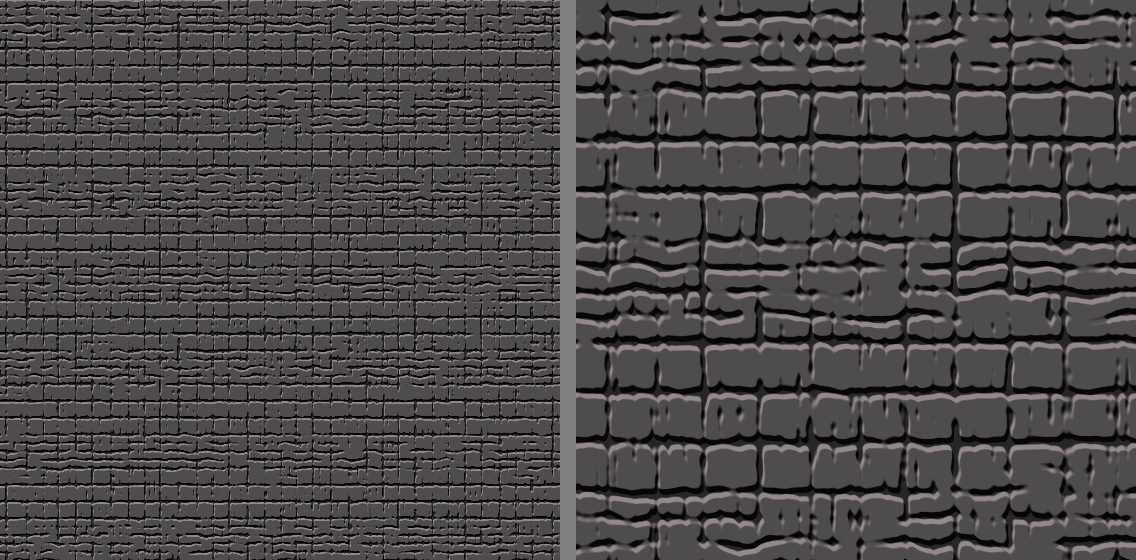
Left: the whole. Right: its middle third, enlarged.
A Shadertoy shader for this texture:

```glsl
// Dark embossed weave: small rounded plates parted by row and column grooves.
// Grooves are summed into a height field, broken up by gradient noise, and
// lit from above so upper rims shine and the grooves fall into shadow.

const float TAU = 6.2831853;

vec2 hashGradient(vec2 cell) {
    vec3 q = fract(vec3(cell.xyx) * vec3(0.1031, 0.1030, 0.0973));
    q += dot(q, q.yzx + 33.33);
    float angle = TAU * fract((q.x + q.y) * q.z);
    return vec2(cos(angle), sin(angle));
}

float gradientNoise(vec2 p) {
    vec2 i = floor(p), f = p - i;
    vec2 u = f * f * f * (f * (f * 6.0 - 15.0) + 10.0);
    vec2 e = vec2(1.0, 0.0);
    float a = dot(hashGradient(i), f);
    float b = dot(hashGradient(i + e.xy), f - e.xy);
    float c = dot(hashGradient(i + e.yx), f - e.yx);
    float d = dot(hashGradient(i + e.xx), f - e.xx);
    return mix(mix(a, b, u.x), mix(c, d, u.x), u.y);
}

// Soft profile of evenly repeated lines, 1 at each line centre
float groove(float x, float count, float width) {
    float d = (fract(x * count) - 0.5) / (count * width);
    return exp(-d * d);
}

// 1 on the plates, 0 in the grooves
float plateHeight(vec2 p) {
    // Bands where extra rows split the plates in half, with ragged borders
    float phase = 6.5 * (p.y - 0.96) + 0.25 * gradientNoise(p * vec2(9.0, 12.0));
    float band = smoothstep(-0.35, 0.8, cos(TAU * phase));

    // Rows, stepping up and down and interrupted along their length
    float y = p.y + 0.0055 * band * gradientNoise(p * vec2(42.0, 28.0))
        + 0.0022 * gradientNoise(p * vec2(60.0, 33.0) + 3.0);
    float gaps = gradientNoise(p * vec2(34.0, 36.0) + 7.0);
    float uneven = gradientNoise(vec2(p.x * 3.0, p.y * 29.0) + 60.0);
    float rows = groove(y, 33.4, 0.0026)
        * (0.86 - 0.22 * band + (0.55 + 0.6 * band) * gaps + 0.35 * uneven);
    float fineRows = groove(y + 0.5 / 33.4, 33.4, 0.0024) * band * (0.68 - 1.2 * gaps);

    // Columns of uneven spacing, with short notches between them
    float x = p.x + 0.010 * gradientNoise(vec2(p.x * 17.0, 3.5))
        + 0.0015 * gradientNoise(p * 40.0 + 80.0);
    float run = gradientNoise(p * vec2(36.0, 31.0) + 41.0);
    float columns = groove(x, 33.0, 0.0022) * (0.50 - 0.08 * band + 0.75 * run);
    float notches = groove(x, 92.0, 0.0020) * (0.18 + 0.8 * gradientNoise(p * 46.0 + 19.0));

    // Patches of denser and calmer relief, and fine ragged grain
    float patches = 0.12 * gradientNoise(p * vec2(8.0, 11.0) + 25.0);
    float grain = 0.48 * gradientNoise(p * vec2(95.0, 115.0));
    float depth = rows + fineRows + columns + notches + patches + grain;
    return 1.0 - smoothstep(0.34, 0.72, depth);
}

void mainImage(out vec4 fragColor, in vec2 fragCoord) {
    vec2 p = fragCoord / iResolution.y;

    // Emboss: compare the height with that slightly towards the light
    float height = plateHeight(p);
    float slope = height - plateHeight(p + vec2(-0.0010, 0.0030));
    float shadow = clamp(0.55 * (1.0 - height) + 0.85 * max(-slope, 0.0), 0.0, 1.0);

    vec3 stone = vec3(0.31, 0.30, 0.31);
    vec3 rim = vec3(0.58, 0.535, 0.56);
    vec3 color = mix(stone, rim, clamp(1.15 * slope, 0.0, 1.0));
    color = mix(color, vec3(0.025), shadow);
    fragColor = vec4(color, 1.0);
}
```
